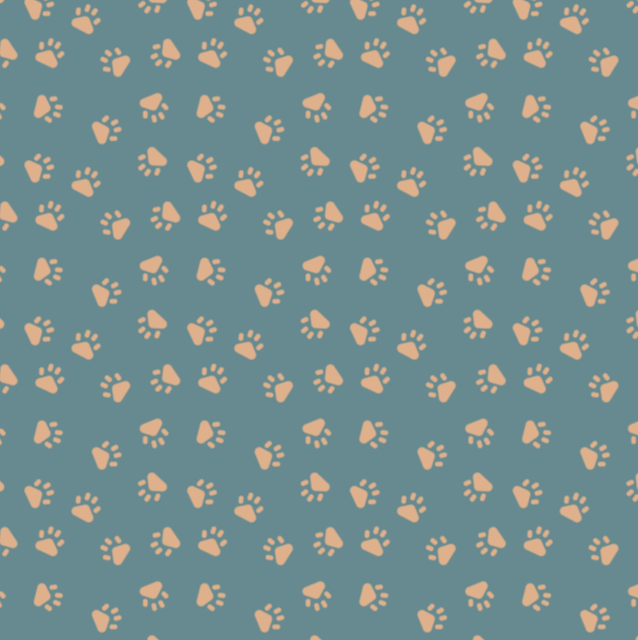
A WebGL 1 fragment shader for this pattern:

```glsl
precision highp float;

uniform vec2 u_resolution;

const float TILES_PER_HEIGHT = 3.932;
const vec3 TEAL = vec3(0.40, 0.54, 0.56);
const vec3 PEACH = vec3(0.87, 0.69, 0.55);

// Distance to a segment from a to b, thickened by radius
float capsule(vec2 p, vec2 a, vec2 b, float radius) {
  vec2 pa = p - a;
  vec2 ba = b - a;
  float h = clamp(dot(pa, ba) / dot(ba, ba), 0.0, 1.0);
  return length(pa - ba * h) - radius;
}

// Toe bean centred at c, leaning outward by tilt radians
float toe(vec2 p, vec2 c, float tilt) {
  vec2 halfLength = 0.0095 * vec2(cos(tilt), sin(tilt));
  return capsule(p, c - halfLength, c + halfLength, 0.0145);
}

// Rounded triangular pad, mirrored about the x axis
float pad(vec2 p, float radius) {
  vec2 apex = vec2(0.017, 0.0);
  vec2 lobe = vec2(-0.020, 0.044);
  float side = capsule(p, apex, lobe, radius);
  float base = capsule(p, lobe, vec2(lobe.x, 0.0), radius);
  return min(side, base);
}

// Paw centred on its pad, with the toes toward +x
float paw(vec2 p) {
  p.y = abs(p.y);
  float innerToe = toe(p, vec2(0.092, 0.024), 0.14);
  float outerToe = toe(p, vec2(0.048, 0.065), 0.38);
  return min(pad(p, 0.028), min(innerToe, outerToe));
}

// Rotates p into a frame whose x axis points along the heading
vec2 toHeading(vec2 p, float degrees) {
  float a = radians(degrees);
  float c = cos(a);
  float s = sin(a);
  return vec2(c * p.x + s * p.y, c * p.y - s * p.x);
}

// Three wrapped paws; each column holds x, y and heading in degrees
float pawRow(vec2 q, mat3 placement) {
  float d = 1.0;
  for (int i = 0; i < 3; i++) {
    vec3 pose = placement[i];
    vec2 local = fract(q - pose.xy + 0.5) - 0.5;
    d = min(d, paw(toHeading(local, pose.z)));
  }
  return d;
}

void main() {
  // Square tiles anchored at the upper left corner
  vec2 uv = gl_FragCoord.xy / u_resolution.y;
  vec2 q = (uv - vec2(0.0, 1.0)) * TILES_PER_HEIGHT;

  // Upper, middle and lower rows of one tile
  float d = pawRow(q, mat3(0.215, 0.955, 25.0,
                           0.516, 0.857, 62.0,
                           0.952, 0.024, 227.0));
  d = min(d, pawRow(q, mat3(0.294, 0.648, 65.0,
                            0.731, 0.604, 148.0,
                            0.038, 0.686, 214.0)));
  d = min(d, pawRow(q, mat3(0.266, 0.341, -14.0,
                            0.628, 0.191, 22.0,
                            0.935, 0.365, -68.0)));

  // Soft printed edge, never narrower than a pixel
  float softness = max(0.009, 0.75 * TILES_PER_HEIGHT / u_resolution.y);
  float ink = 1.0 - smoothstep(-softness, softness, d);
  gl_FragColor = vec4(mix(TEAL, PEACH, ink), 1.0);
}
```
